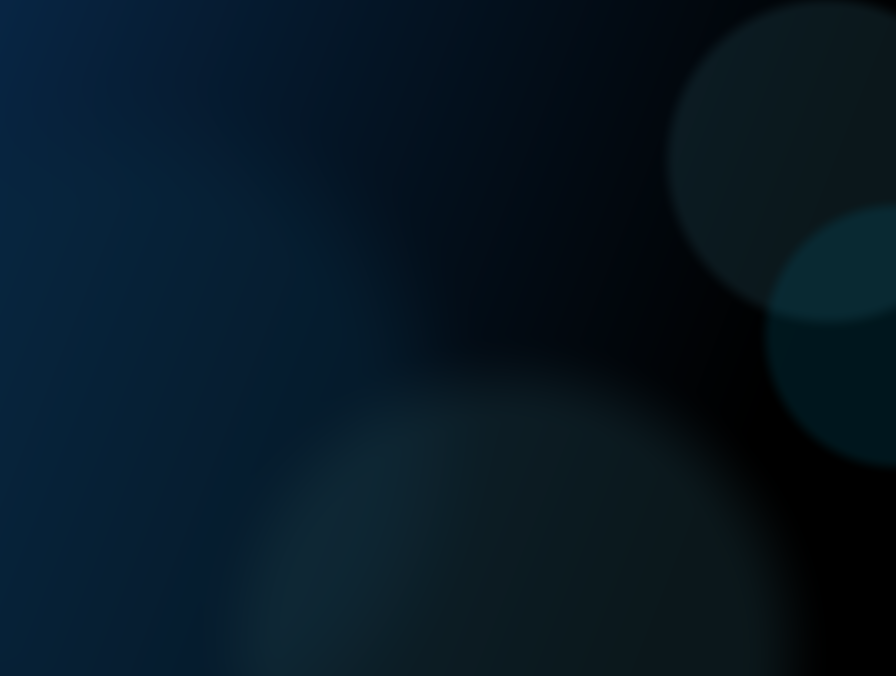
A WebGL 1 fragment shader for this background:

```glsl
precision highp float;

// Dark blue backdrop: a slanted gradient fades from navy to black,
// with four translucent out-of-focus discs layered over it.
// Positions are in canvas heights, measured from the canvas centre.

uniform vec2 u_resolution;

// Backdrop gradient
const vec3 NAVY = vec3(0.030, 0.147, 0.265);
const vec2 FADE_START = vec2(-0.663, 0.5);
const vec2 FADE_DIRECTION = vec2(0.93, -0.37);
const float FADE_LENGTH = 1.28;
const float FADE_CURVE = 1.1;

// Discs: centre, radius, half width of the blurred edge
const vec4 BLUE_DISC = vec4(-0.473, -0.155, 0.449, 0.105);
const vec4 LOW_DISC = vec4(0.097, -0.466, 0.406, 0.068);
const vec4 HIGH_DISC = vec4(0.563, 0.262, 0.238, 0.014);
const vec4 TEAL_DISC = vec4(0.663, 0.003, 0.193, 0.013);

// Disc tints: colour and opacity
const vec4 BLUE_TINT = vec4(0.03, 0.17, 0.26, 0.4);
const vec4 SLATE_TINT = vec4(0.105, 0.225, 0.26, 0.4);
const vec4 TEAL_TINT = vec4(0.0, 0.44, 0.56, 0.2);

vec3 backdrop(vec2 p) {
  float fade = dot(p - FADE_START, FADE_DIRECTION) / FADE_LENGTH;
  return NAVY * pow(clamp(1.0 - fade, 0.0, 1.0), FADE_CURVE);
}

// Blends one soft-edged disc over the colour below it
vec3 addDisc(vec3 below, vec2 p, vec4 disc, vec4 tint) {
  float edge = length(p - disc.xy) - disc.z;
  float cover = 1.0 - smoothstep(-disc.w, disc.w, edge);
  return mix(below, tint.rgb, tint.a * cover);
}

void main() {
  vec2 p = (gl_FragCoord.xy - 0.5 * u_resolution) / u_resolution.y;

  vec3 color = backdrop(p);
  color = addDisc(color, p, BLUE_DISC, BLUE_TINT);
  color = addDisc(color, p, LOW_DISC, SLATE_TINT);
  color = addDisc(color, p, HIGH_DISC, SLATE_TINT);
  color = addDisc(color, p, TEAL_DISC, TEAL_TINT);

  gl_FragColor = vec4(color, 1.0);
}
```
